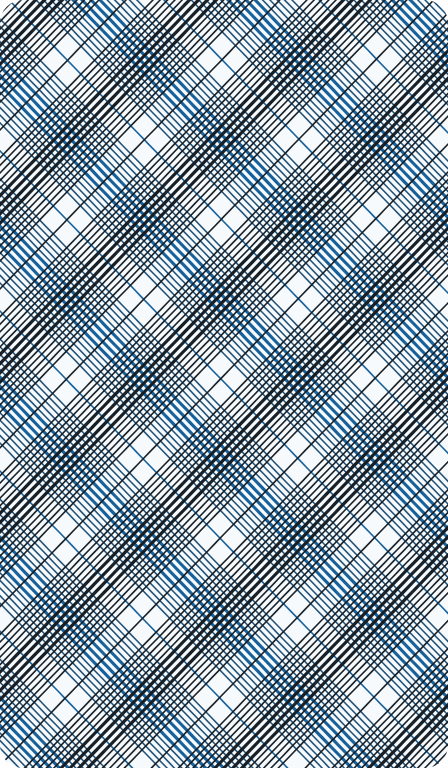
A Shadertoy shader for this pattern:

```glsl
// Layout, in units of canvas height
const vec2  PERIOD      = vec2(0.2012, 0.2077); // spacing of crossings, across and up
const vec2  ANCHOR      = vec2(0.2878, 0.6107); // centre of one crossing
const vec2  STRETCH     = vec2(0.996, 1.004);   // repeat rate of the blue and black bands
const float CORNER      = 0.030;                // radius of the rounded corners

// Stripes, in units of one diagonal repeat; each band is mirrored about its middle
const int   THICK_PER_SIDE = 2;
const int   THIN_PER_SIDE  = 5;
const float THICK_PITCH    = 0.058;
const float THIN_PITCH     = 0.0475;
const float THICK_LINE     = 0.029;
const float THIN_LINE      = 0.0145;
const float GAP_LINE       = 0.0145;            // lone line between two bands
const float BLUE_WEIGHT    = 0.96;              // blue lines are slightly finer

// Print wear
const float WOBBLE      = 0.0015;
const float INK_FADE    = 0.08;
const float WEAR_SCALE  = 45.0;

const vec3 PAPER  = vec3(1.0);
const vec3 GROUND = vec3(0.965, 0.982, 0.988);
const vec3 BLUE   = vec3(0.08, 0.37, 0.60);
const vec3 SLATE  = vec3(0.14, 0.26, 0.36);
const vec3 BLACK  = vec3(0.085, 0.115, 0.145);

vec2 hashGradient(vec2 cell) {
    vec2 q = fract(cell * vec2(0.1031, 0.1130));
    q += dot(q, q.yx + 33.33);
    float angle = 6.2832 * fract((q.x + q.y) * q.x * 17.0);
    return vec2(cos(angle), sin(angle));
}

float gradientNoise(vec2 p) {
    vec2 cell = floor(p), f = p - cell;
    vec2 s = f * f * f * (f * (f * 6.0 - 15.0) + 10.0);
    vec2 e = vec2(1.0, 0.0);
    float a = dot(hashGradient(cell), f);
    float b = dot(hashGradient(cell + e.xy), f - e.xy);
    float c = dot(hashGradient(cell + e.yx), f - e.yx);
    float d = dot(hashGradient(cell + e.xx), f - e.xx);
    return mix(mix(a, b, s.x), mix(c, d, s.x), s.y);
}

// Share of a pixel of the given size covered by a line
float lineCoverage(float dist, float width, float pixel) {
    float lo = max(dist - 0.5 * pixel, -0.5 * width);
    float hi = min(dist + 0.5 * pixel,  0.5 * width);
    return clamp((hi - lo) / pixel, 0.0, 1.0);
}

// One family of stripes: a band at each integer, a lone line halfway.
// Returns the coverage by thick and lone lines, then by thin lines.
vec2 stripes(float t, float weight, float pixel) {
    float offset = abs(t - round(t));
    float thick = lineCoverage(0.5 - offset, GAP_LINE, pixel);
    float thin = 0.0;
    float center = 0.5 * THICK_PITCH;
    for (int i = 0; i < THICK_PER_SIDE; i++) {
        thick += lineCoverage(offset - center, weight * THICK_LINE, pixel);
        center += THICK_PITCH;
    }
    center -= 0.5 * (THICK_PITCH - THIN_PITCH) + 0.5 * (THICK_PITCH - THIN_PITCH);
    for (int i = 0; i < THIN_PER_SIDE; i++) {
        thin += lineCoverage(offset - center, weight * THIN_LINE, pixel);
        center += THIN_PITCH;
    }
    return clamp(vec2(thick, thin), 0.0, 1.0);
}

float roundedBox(vec2 p, vec2 halfSize, float radius) {
    vec2 q = abs(p) - halfSize + radius;
    return length(max(q, 0.0)) + min(max(q.x, q.y), 0.0) - radius;
}

void mainImage(out vec4 fragColor, in vec2 fragCoord) {
    float pixel = 1.0 / iResolution.y;
    vec2 p = fragCoord * pixel;
    vec2 halfSize = 0.5 * iResolution.xy * pixel;

    // Diagonal lattice coordinates: crossings fall on integer pairs
    vec2 g = (p - ANCHOR) / PERIOD;
    vec2 diagonal = vec2(g.x + g.y, g.x - g.y) * STRETCH;
    float diagonalPixel = pixel * length(1.0 / PERIOD);

    // Slight print unevenness
    float wear = gradientNoise(p * WEAR_SCALE);
    float ink = 1.0 - INK_FADE * abs(gradientNoise(p * WEAR_SCALE * 2.3 + 7.0));
    diagonal += WOBBLE * wear;

    // Blue falls to the right, darker in its thin lines; black rises over it
    vec2 falling = ink * stripes(diagonal.x, BLUE_WEIGHT, diagonalPixel);
    vec2 rising = ink * stripes(diagonal.y, 1.0, diagonalPixel);
    vec3 color = mix(GROUND, BLUE, falling.x);
    color = mix(color, mix(BLUE, SLATE, 0.6), falling.y);
    color = mix(color, BLACK, max(rising.x, rising.y));

    // Rounded outline
    float edge = roundedBox(p - halfSize, halfSize, CORNER);
    color = mix(color, PAPER, clamp(edge / pixel + 0.5, 0.0, 1.0));
    fragColor = vec4(color, 1.0);
}
```
